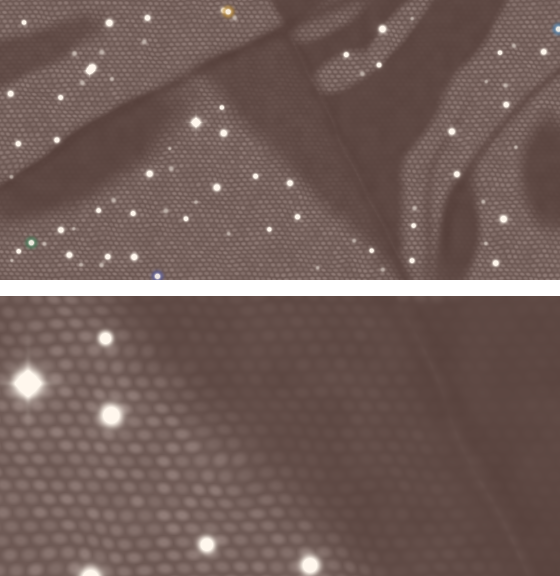
Top, the full canvas; bottom, a detail of the centre.
Give the GLSL for this texture, as a Shadertoy shader.

```glsl
// Brown woven cloth in soft diagonal folds, sprinkled with small sparkles.
// Fold light comes from curves and soft ellipses; a staggered weave shows
// on the lit parts, and hashed grid cells scatter the glints.

const vec3 SHADOW_BROWN = vec3(0.365, 0.280, 0.260);
const vec3 LIT_BROWN = vec3(0.475, 0.395, 0.375);
const vec3 GLINT_WHITE = vec3(1.0, 0.97, 0.93);

float hash(vec2 p) {
    p = fract(p * vec2(0.1031, 0.1137));
    p += dot(p, p.yx + 33.33);
    return fract((p.x + p.y) * p.x * 91.7);
}

float noise(vec2 p) {
    vec2 i = floor(p), f = fract(p);
    f = f * f * (3.0 - 2.0 * f);
    vec2 e = vec2(0.0, 1.0);
    return mix(mix(hash(i), hash(i + e.yx), f.x),
               mix(hash(i + e), hash(i + e.yy), f.x), f.y);
}

// Soft ellipse, 1 inside and 0 outside
float blob(vec2 p, vec2 centre, float angle, vec2 radii) {
    float c = cos(angle), s = sin(angle);
    vec2 q = p - centre;
    q = vec2(c * q.x + s * q.y, c * q.y - s * q.x);
    return 1.0 - smoothstep(0.65, 1.3, length(q / radii));
}

// Thin soft line where the signed distance crosses zero
float crease(float d, float width) {
    return exp(-d * d / (width * width));
}

// Cloth light: 0 in smooth shadow, 1 on lit weave
float foldLight(vec2 p) {
    p += 0.025 * (vec2(noise(p * 7.0), noise(p * 7.0 + 40.0)) - 0.5);
    float upper = (p.y - 0.35 - 0.66 * p.x + 0.1 * p.x * p.x) * 0.86;
    float middle = (p.x - 1.46 + 0.5 * p.y) * 0.89;
    float bend = p.y - 0.42;
    float band = (p.x - 1.42 - 0.34 * (bend + sqrt(bend * bend + 0.01))) * 0.85;
    float right = (p.x - 1.56 - 0.78 * p.y * p.y) * 0.75;
    float below = 1.0 - smoothstep(-0.015, 0.01, upper);

    // Broad shadows on the left
    float shade = blob(p, vec2(0.30, 0.44), 0.55, vec2(0.42, 0.135)) * below;
    shade = max(shade, 0.85 * blob(p, vec2(0.06, 0.79), 0.4, vec2(0.34, 0.075)));

    // Shadow on both sides of the middle fold
    float reach = 0.03 + 0.42 * p.y;
    float leftSide = smoothstep(-reach - 0.06, -reach + 0.06, middle)
                   * (1.0 - smoothstep(-0.01, 0.02, middle)) * below;
    shade = max(shade, 0.85 * leftSide);
    float valley = smoothstep(-0.02, 0.02, middle)
                 * (1.0 - smoothstep(-0.02, 0.025, band));
    float patches = max(blob(p, vec2(1.22, 0.75), 0.5, vec2(0.13, 0.06)),
                        blob(p, vec2(1.40, 0.88), 0.85, vec2(0.21, 0.045)));
    patches = max(patches, 0.8 * blob(p, vec2(1.17, 0.94), 0.5, vec2(0.17, 0.05)));
    shade = max(shade, valley * (1.0 - patches));

    // Shadows around the right fold
    shade = max(shade, blob(p, vec2(1.64, 0.17), 1.4, vec2(0.22, 0.065)));
    shade = max(shade, blob(p, vec2(1.97, 0.38), 1.6, vec2(0.20, 0.10)));

    // Sharp fold lines
    float lines = 0.75 * crease(upper + 0.012, 0.022);
    lines += 0.55 * crease(middle, 0.028) * (1.0 - smoothstep(0.85, 0.95, p.y));
    lines += 0.75 * crease(right, 0.018);
    lines += 0.45 * crease(band - 0.085, 0.016) * (1.0 - smoothstep(0.4, 0.8, p.y));
    return 1.0 - shade - lines * (1.0 - 0.7 * shade);
}

// Staggered bumps of uneven height, about -1 to 1
float weave(vec2 p) {
    vec2 q = p * vec2(46.0, 62.0) + 0.6 * noise(p * 16.0);
    q.x += 0.5 * mod(floor(q.y), 2.0);
    vec2 f = fract(q) - 0.5;
    float bump = 1.0 - smoothstep(0.1, 0.58, length(f + vec2(0.12 * f.y, 0.0)));
    return bump * (0.8 + 0.9 * hash(floor(q))) - 0.55;
}

float glint(vec2 d, float radius) {
    float r = length(d) / radius;
    return 1.2 * exp(-r * r * r) + 0.16 * exp(-0.4 * r * r);
}

// Glint with four tapering rays
float crossGlint(vec2 d, float size) {
    vec2 a = abs(d) / size;
    float rays = exp(-a.x * 2.2 - a.y * a.y * 130.0)
               + exp(-a.y * 2.2 - a.x * a.x * 130.0);
    return glint(d, size * 0.42) + 0.55 * rays;
}

// One possible glint per cell, only where the cloth is lit
float scatteredGlints(vec2 p, float cells, float share, float radius) {
    vec2 id = floor(p * cells);
    vec2 jitter = vec2(hash(id + 11.0), hash(id + 57.0));
    vec2 centre = (id + 0.25 + 0.5 * jitter) / cells;
    float present = step(hash(id + 5.0), share) * step(0.4, foldLight(centre));
    return present * glint(p - centre, radius * (0.75 + 0.5 * hash(id + 83.0)));
}

void addHalo(inout vec3 colour, vec2 d, vec3 tint) {
    float r = length(d) / 0.022;
    colour = mix(colour, tint, 0.8 * exp(-r * r * r * r));
    colour = mix(colour, GLINT_WHITE, min(glint(d, 0.010), 0.9));
}

void mainImage(out vec4 fragColor, in vec2 fragCoord) {
    vec2 p = fragCoord / iResolution.y;
    float light = foldLight(p);
    float lit = clamp(light, 0.0, 1.0);
    vec3 colour = mix(SHADOW_BROWN, LIT_BROWN, max(light, -0.15));
    colour += weave(p) * mix(0.006, 0.075, lit);
    colour += 0.02 * (noise(p * 30.0) - 0.5);

    float sparkle = scatteredGlints(p, 7.0, 0.42, 0.0115);
    sparkle += 0.4 * scatteredGlints(p + 0.01, 9.0, 0.2, 0.008);
    sparkle += crossGlint(p - vec2(0.70, 0.5625), 0.042);
    sparkle += crossGlint(p - vec2(0.32, 0.747), 0.032);
    colour = mix(colour, GLINT_WHITE, min(sparkle, 1.0));

    // Coloured glints
    addHalo(colour, p - vec2(0.815, 0.958), vec3(0.72, 0.52, 0.16));
    addHalo(colour, p - vec2(0.112, 0.133), vec3(0.20, 0.45, 0.30));
    addHalo(colour, p - vec2(0.5625, 0.013), vec3(0.30, 0.32, 0.60));
    addHalo(colour, p - vec2(1.995, 0.896), vec3(0.25, 0.48, 0.68));
    fragColor = vec4(colour, 1.0);
}
```
